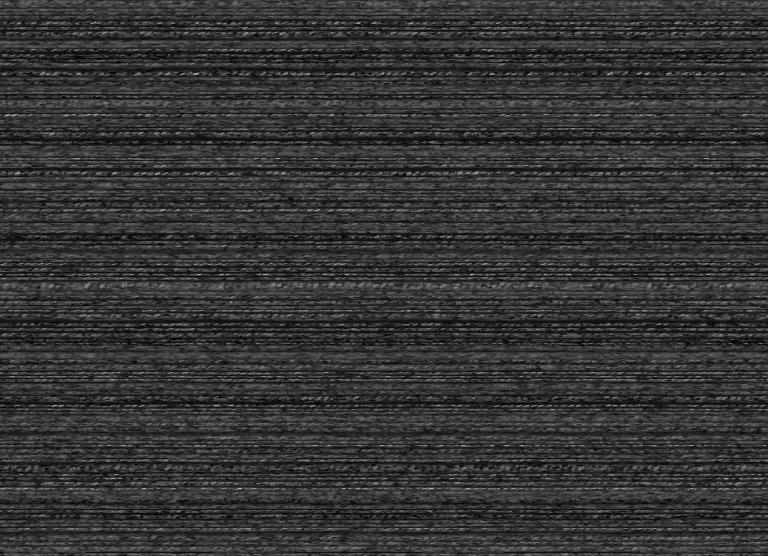
Write a WebGL 2 fragment shader that draws this texture.

```glsl
#version 300 es
precision highp float;
// Dark woven cloth: yarn rows of uneven tone carry short slanted stitches over
// thin black grooves, and irregular smooth grey bands interrupt them.
// Rows and stitches are repeats; smooth cellular noise supplies the fibres.
uniform vec2 u_resolution;
out vec4 fragColor;

const float ROWS = 104.0;                 // yarn rows up the canvas
const float STITCHES = 104.0;             // stitches across the canvas
const vec2 FIBRES = vec2(115.0, 350.0);   // long fibre cells across and up
const vec2 FLECKS = vec2(270.0, 370.0);   // short fleck cells across and up
const float SLANT = 0.28;                 // rise of a stitch within its row
const float STITCH_HALF = 0.24;           // half length, in stitch pitches
const float STITCH_THICK = 0.12;          // half thickness, in row pitches
const float PLAIN_SHARE = 0.30;           // share of rows with few stitches
const float BAND_HALF = 0.011;            // half height of a smooth band
const float BANDS[12] = float[12](0.982, 0.920, 0.840, 0.782, 0.730, 0.668,
                                  0.590, 0.474, 0.360, 0.302, 0.240, 0.110);

const vec3 GROOVE = vec3(0.045);
const vec3 YARN = vec3(0.210);
const vec3 PLAIN = vec3(0.265);
const vec3 HIGHLIGHT = vec3(0.72);

float hash(vec2 p) {
    vec3 q = fract(p.xyx * vec3(0.1031, 0.1030, 0.0973));
    q += dot(q, q.yzx + 33.33);
    return fract((q.x + q.y) * q.z);
}

// Smooth cellular noise: each cell spreads its grey around a random centre.
float fibre(vec2 p) {
    vec2 cell = floor(p);
    float sum = 0.0, weight = 0.0;
    for (int y = -1; y <= 1; y++) {
        for (int x = -1; x <= 1; x++) {
            vec2 id = cell + vec2(x, y);
            vec2 centre = id + vec2(hash(id + 7.0), hash(id + 19.0));
            vec2 d = p - centre;
            float w = exp(-8.0 * dot(d, d));
            sum += w * hash(id + 41.0);
            weight += w;
        }
    }
    return sum / max(weight, 0.0001) - 0.5;
}

// Coverage of the smooth bands, each with its own strength.
float bandMask(float y) {
    float mask = 0.0;
    for (int i = 0; i < 12; i++) {
        float strength = mix(0.5, 1.0, hash(vec2(float(i), 3.0)));
        float edge = smoothstep(BAND_HALF, BAND_HALF * 0.4, abs(y - BANDS[i]));
        mask = max(mask, strength * edge);
    }
    return mask;
}

// One row of slanted stitches; p is in stitch and row pitches.
float stitches(vec2 p, float row, float blur) {
    float x = p.x + hash(vec2(row, 11.0));
    float id = floor(x);
    vec2 local = vec2(fract(x) - 0.5, fract(p.y) - 0.58);
    local.x += 0.16 * (hash(vec2(id, row)) - 0.5);
    local.y -= SLANT * local.x;
    local.x = max(abs(local.x) - STITCH_HALF, 0.0);
    float shape = 1.0 - smoothstep(-blur, blur, length(local) - STITCH_THICK);
    return shape * mix(0.12, 1.0, hash(vec2(id + 31.0, row)));
}

void main() {
    vec2 uv = gl_FragCoord.xy / u_resolution;
    vec2 p = uv * vec2(STITCHES, ROWS);

    // Shift the groove heights slowly so that the rows are not evenly spaced.
    p.y += 0.30 * sin(uv.y * 97.0) + 0.22 * sin(uv.y * 211.0 + 1.0);
    p.y += 0.04 * sin(uv.x * 23.0 + uv.y * 41.0);
    float row = floor(p.y);
    float blur = max(0.45 * ROWS / u_resolution.y, 0.06);

    // Every row has its own sheen, tone and groove depth; some are plain.
    float sheen = hash(vec2(row, 53.0));
    float tone = mix(0.80, 1.20, hash(vec2(row, 29.0)));
    tone += 0.07 * sin(row * 0.61) + 0.07 * sin(row * 0.37 + 2.0);
    float depth = mix(0.60, 1.0, hash(vec2(row, 71.0)));
    float band = bandMask(uv.y);
    float bare = 0.55 * step(hash(vec2(row, 83.0)), PLAIN_SHARE);
    float plain = max(band, bare);
    float grain = fibre(uv * FIBRES);
    float fleck = fibre(uv * FLECKS + 90.0);

    // Yarn body, lighter and calmer where it is plain.
    vec3 colour = mix(YARN * tone, PLAIN, plain);
    colour += grain * mix(0.17, 0.15, plain) + fleck * mix(0.21, 0.12, plain);

    // Thin grooves between rows, frayed by the flecks.
    float gap = abs(fract(p.y) - 0.5);
    float groove = smoothstep(0.35 - blur, 0.35 + blur, gap + 0.12 * fleck);
    colour = mix(colour, GROOVE, groove * depth * mix(0.95, 0.25, plain));

    // Stitch highlights, worn to different strengths along and between rows.
    float wear = clamp(0.8 + grain + 0.5 * fleck, 0.0, 1.0);
    float light = stitches(p, row, blur) * wear * mix(0.30, 1.0, sheen);
    colour = mix(colour, HIGHLIGHT, light * (1.0 - 0.92 * plain));

    fragColor = vec4(clamp(colour, 0.03, 0.80), 1.0);
}
```
